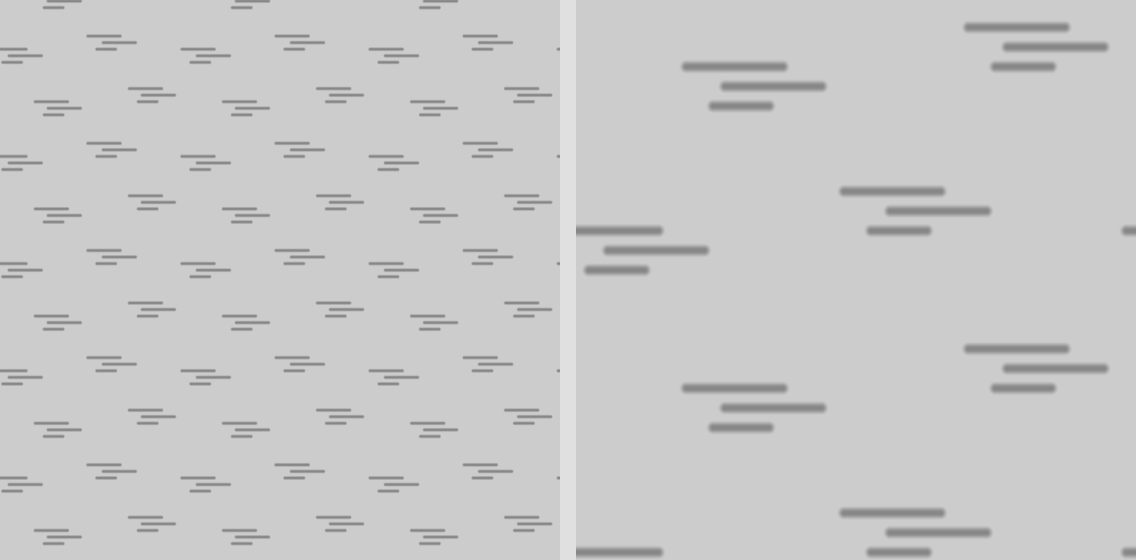
Left: the whole. Right: its middle third, enlarged.
Reproduce this pattern procedurally as a Shadertoy shader.

```glsl
// Staggered clusters of three short grey dashes on a pale grey ground.

// Distance to a horizontal segment running right from the origin.
float dashDistance(vec2 p, float len) {
    return length(vec2(p.x - clamp(p.x, 0.0, len), p.y));
}

// Shortest signed offset from an anchor that repeats with the tile.
vec2 wrapOffset(vec2 p, vec2 tile) {
    return p - tile * round(p / tile);
}

// Three stacked dashes; the middle one is shifted right by midShift.
float clusterDistance(vec2 p, vec2 tile, float midShift) {
    float d = dashDistance(wrapOffset(p - vec2(15.0, 0.0), tile) + vec2(15.0, 0.0), 29.4);
    vec2 middle = p - vec2(midShift, 6.0);
    d = min(d, dashDistance(wrapOffset(middle - vec2(15.0, 0.0), tile) + vec2(15.0, 0.0), 29.4));
    vec2 lower = p - vec2(8.2, 12.0);
    return min(d, dashDistance(wrapOffset(lower - vec2(8.0, 0.0), tile) + vec2(8.0, 0.0), 17.0));
}

void mainImage(out vec4 fragColor, in vec2 fragCoord) {
    // The canvas is 512 units high, measured down from the top.
    float unitsPerPixel = 512.0 / iResolution.y;
    vec2 p = vec2(fragCoord.x, iResolution.y - fragCoord.y) * unitsPerPixel;
    vec2 tile = vec2(172.0, 98.0);

    // Two rows per tile, each with two clusters half a tile apart.
    float d = 1e3;
    for (int row = 0; row < 2; row++) {
        vec2 anchor = row == 0 ? vec2(80.4, 33.0) : vec2(118.3, 81.0);
        float midShift = row == 0 ? 14.0 : 11.8;
        for (int i = 0; i < 2; i++) {
            vec2 stagger = float(i) * vec2(86.0, 12.0);
            if (row == 1) stagger.x = -stagger.x;
            d = min(d, clusterDistance(p - anchor - stagger, tile, midShift));
        }
    }

    // Soft dash profile, never narrower than a pixel.
    float softness = max(1.1, 0.7 * unitsPerPixel);
    float ink = 1.0 - smoothstep(1.3 - softness, 1.3 + softness, d);
    fragColor = vec4(vec3(mix(0.8, 0.53, ink)), 1.0);
}
```
